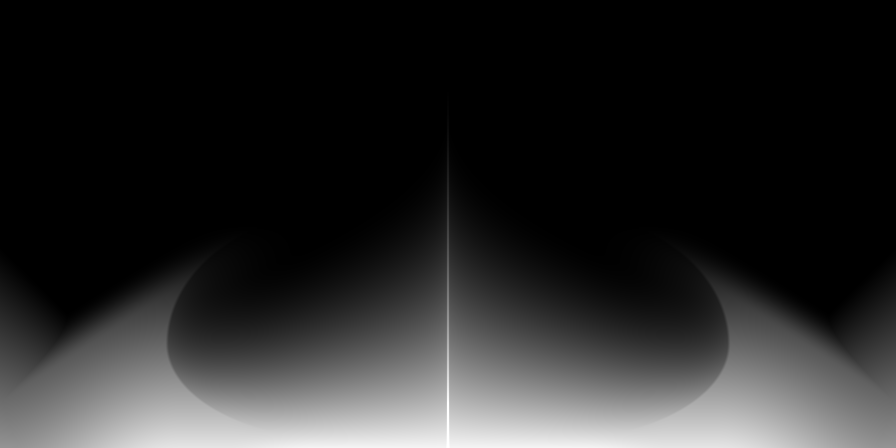
This background is drawn by a Shadertoy shader. Its source:

```glsl
// A mirrored grey glow on black: a cusped central peak with a thin bright seam,
// flanked by soft sloping wings that are cut by a rounded arc.
// Each part is a falloff in height whose reach depends on the distance from the axis.

// Fades from 1 at the floor to 0 at the given reach.
float falloff(float y, float reach, float power) {
    return pow(max(1.0 - y / reach, 0.0), power);
}

// Signed, roughly distance-like value of the arc: negative on the side of the axis.
float arcField(vec2 p) {
    float halfHeight = p.y > 0.232 ? 0.30 : 0.215;
    vec2 q = vec2(max(p.x - 0.227, 0.0) / 0.4, (p.y - 0.232) / halfHeight);
    return (length(q) - 1.0) * 0.35;
}

// Sloping wing, joined to a second glow at the side of the canvas.
float wingGlow(vec2 p) {
    float slope = 0.5 - 0.64 * (p.x - 0.466);
    float body = 1.0 - smoothstep(-0.06, 0.05, p.y - slope);
    float level = 0.9 - 0.33 * smoothstep(0.6, 1.0, p.x);
    float wing = level * falloff(p.y, 0.5, 1.3) * body;
    float reach = max(0.45 - (1.0 - p.x), 0.05);
    float side = 0.58 * falloff(p.y, reach, 1.2);
    return max(wing, side);
}

void mainImage(out vec4 fragColor, in vec2 fragCoord) {
    // Height runs 0 to 1; x is the distance from the vertical axis.
    vec2 p = fragCoord / iResolution.y;
    p.x = abs(p.x - 0.5 * iResolution.x / iResolution.y);

    // Central peak: the square root makes the cusp.
    float reach = max(0.77 - 0.57 * sqrt(p.x), 0.05);
    float peak = 0.96 * falloff(p.y, reach, 1.9);

    // The wing leaks a little inside the arc and takes over beyond it.
    float wing = wingGlow(p);
    float arc = arcField(p);
    float leak = 0.55 * exp(min(arc, 0.0) * 12.0);
    float beyond = smoothstep(-0.004, 0.004, arc);
    float cover = mix(leak, 1.0, beyond) * smoothstep(0.3, 0.5, p.x);
    float grey = mix(peak, wing, cover);

    // Thin seam along the axis.
    float seam = 1.0 - smoothstep(0.0, 0.004, p.x);
    grey += 0.38 * seam * falloff(p.y, 0.8, 1.0);

    fragColor = vec4(vec3(clamp(grey, 0.0, 1.0)), 1.0);
}
```
